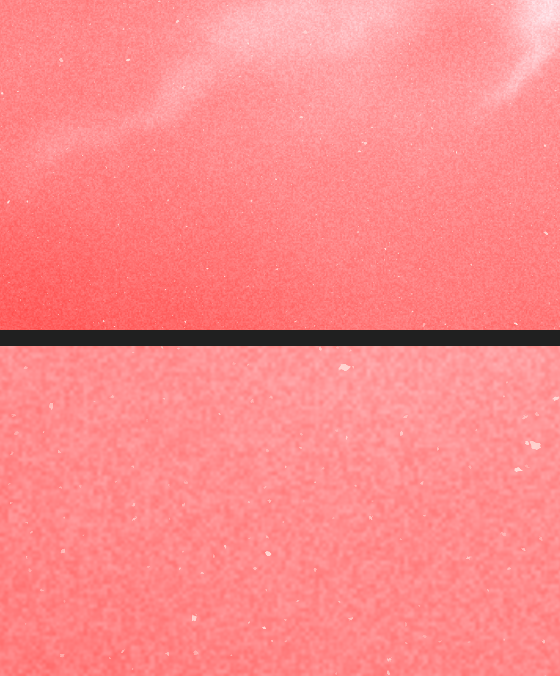
Top, the full canvas; bottom, a detail of the centre.
Write a WebGL 1 fragment shader that draws this texture.

```glsl
precision highp float;
uniform vec2 u_resolution;

float hash(vec2 p) {
  vec3 q = fract(vec3(p.xyx) * 0.1031);
  q += dot(q, q.yzx + 33.33);
  return fract((q.x + q.y) * q.z);
}

float noise(vec2 p) {
  vec2 i = floor(p);
  vec2 f = fract(p);
  f = f * f * (3.0 - 2.0 * f);
  float low = mix(hash(i), hash(i + vec2(1.0, 0.0)), f.x);
  float high = mix(hash(i + vec2(0.0, 1.0)), hash(i + 1.0), f.x);
  return mix(low, high, f.y);
}

float fbm(vec2 p) {
  float sum = 0.0;
  float amp = 0.5;
  for (int i = 0; i < 5; i++) {
    sum += amp * noise(p);
    p = mat2(1.6, 1.2, -1.2, 1.6) * p + 7.3;
    amp *= 0.5;
  }
  return sum;
}

// Soft rotated ellipse of haze
float haze(vec2 p, vec2 center, vec2 size, float angle) {
  vec2 d = p - center;
  float c = cos(angle);
  float s = sin(angle);
  vec2 q = vec2(c * d.x + s * d.y, c * d.y - s * d.x) / size;
  return exp(-dot(q, q));
}

// Jittered ragged flecks, at most one per grid cell
float flecks(vec2 p, float cells, float share, float minR, float maxR, float px, float seed) {
  vec2 id = floor(p * cells) + seed;
  vec2 jitter = 0.25 + 0.5 * vec2(hash(id + 3.1), hash(id + 8.7));
  vec2 d = (fract(p * cells) - jitter) / cells;
  float size = hash(id + 15.3);
  float radius = mix(minR, maxR, size * size);
  float turn = 6.2832 * hash(id + 21.9);
  d = mat2(cos(turn), sin(turn), -sin(turn), cos(turn)) * d;
  d.x *= 1.5;
  float ragged = length(d) + radius * 1.1 * (noise(d / radius * 1.4 + id * 5.0) - 0.5);
  float shape = 1.0 - smoothstep(radius - 0.6 * px, radius + 0.6 * px, ragged);
  return shape * step(hash(id), share) * mix(0.45, 1.0, hash(id + 30.2));
}

// Broad light field: deep at lower left, pale at upper right
float skyLight(vec2 p, vec2 uv) {
  float rise = smoothstep(-0.15, 0.85, uv.y);
  float across = smoothstep(-0.1, 0.75, uv.x);
  float light = mix(mix(0.335, 0.475, across), mix(0.525, 0.585, across), rise);

  vec2 warp = vec2(fbm(p * 4.0), fbm(p * 4.0 + 19.0)) - 0.48;
  vec2 w = p + 0.22 * warp;
  float wisps = 0.45 + 1.1 * fbm(p * 5.0 + 2.0 * warp + 4.0);
  float clouds = 0.13 * haze(w, vec2(0.54, 0.73), vec2(0.22, 0.06), 0.7);
  clouds += 0.07 * haze(w, vec2(0.20, 0.53), vec2(0.16, 0.09), 0.5);
  clouds += 0.18 * haze(w, vec2(0.97, 0.96), vec2(0.36, 0.11), 0.15);
  clouds += 0.05 * haze(w, vec2(1.05, 0.72), vec2(0.40, 0.14), 0.4);
  clouds += 0.32 * haze(w, vec2(1.67, 0.97), vec2(0.15, 0.14), 0.4);
  clouds += 0.13 * haze(w, vec2(1.59, 0.77), vec2(0.14, 0.045), 0.5);
  clouds -= 0.05 * haze(w, vec2(1.36, 0.87), vec2(0.17, 0.09), 0.6);
  return light + clouds * wisps + 0.06 * (fbm(p * 3.0 + 11.0) - 0.48);
}

vec3 coralTint(float light) {
  float g = clamp(light, 0.0, 1.0);
  return vec3(1.0, g, clamp(g + 0.05 * (g - 0.42), 0.0, 1.0));
}

void main() {
  vec2 uv = gl_FragCoord.xy / u_resolution;
  vec2 p = gl_FragCoord.xy / u_resolution.y;
  float px = 1.0 / u_resolution.y;

  // Paper grain
  float grain = 0.10 * (noise(p * 210.0) - 0.5) + 0.06 * (noise(p * 290.0 + 40.0) - 0.5);
  float light = skyLight(p, uv) + grain;

  // Fine dust and sparse larger flakes
  float dust = 0.55 * flecks(p, 58.0, 0.16, 0.0010, 0.0024, px, 5.0);
  dust = max(dust, 0.8 * flecks(p + 0.37, 27.0, 0.10, 0.0016, 0.0034, px, 71.0));
  float flakes = flecks(p + 0.13, 11.0, 0.17, 0.0030, 0.0072, px, 133.0);

  vec3 color = coralTint(light);
  vec3 dustColor = vec3(1.0, 0.93, 0.91);
  color = mix(color, dustColor, max(dust, 0.9 * flakes));
  gl_FragColor = vec4(color, 1.0);
}
```
